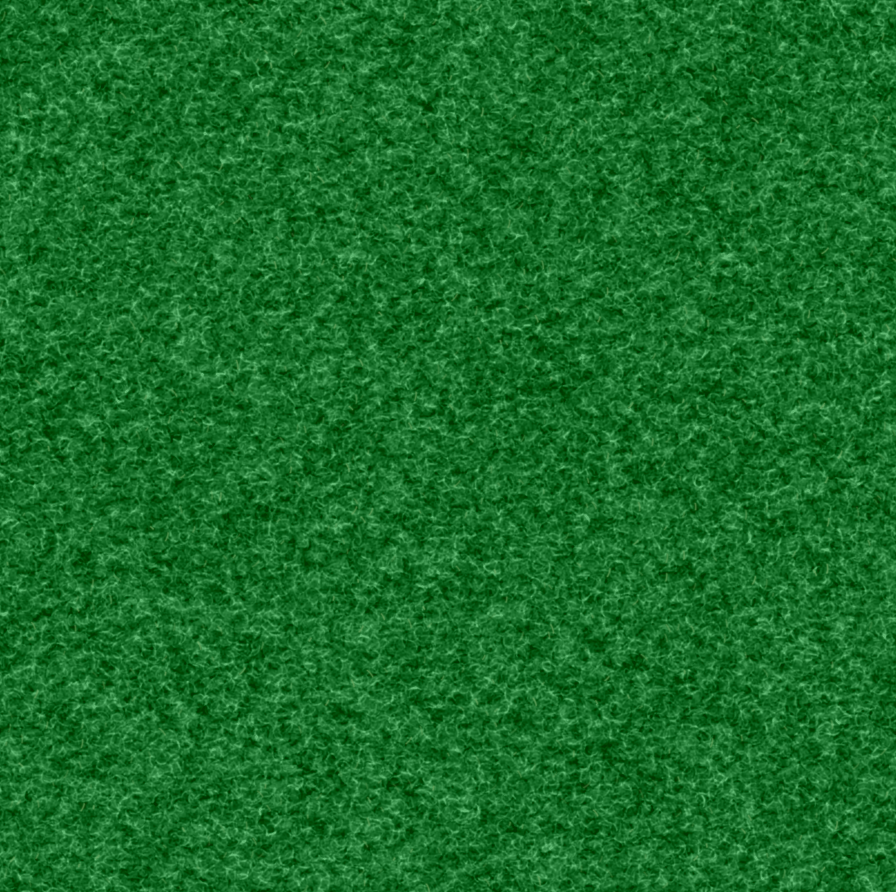
A WebGL 2 fragment shader for this texture:

```glsl
#version 300 es
precision highp float;
// Green wool felt: layers of short curved fibres, light and dark, laid mostly
// sideways over flattened clumps of noise. The summed tone, in units of
// standard deviation, is mapped to a green ramp, with sparse pale flecks on top.

uniform vec2 u_resolution;
out vec4 fragColor;

const int FIBRE_LAYERS = 10;
const float FIBRE_CELLS = 86.0;    // fibre cells per canvas height
const float FLECK_CELLS = 62.0;
const vec3 FLECK_COLOUR = vec3(0.45, 0.68, 0.40);

// Four random values in 0..1 from a cell and a seed
vec4 hash4(vec2 cell, float seed) {
  uvec4 v = uvec4(ivec4(ivec2(cell), int(seed), 17));
  v = v * 1664525u + 1013904u;
  v += v.yzxy * v.wxyz;
  v ^= v >> 16u;
  v.x += v.y * v.w;
  v.y += v.z * v.x;
  v.z += v.x * v.y;
  v.w += v.y * v.z;
  return vec4(v >> 8u) / 16777216.0;
}

// Value noise centred on zero
float noise(vec2 p, float seed) {
  vec2 cell = floor(p);
  vec2 f = fract(p);
  f = f * f * (3.0 - 2.0 * f);
  float low = mix(hash4(cell, seed).x, hash4(cell + vec2(1, 0), seed).x, f.x);
  float high = mix(hash4(cell + vec2(0, 1), seed).x, hash4(cell + vec2(1, 1), seed).x, f.x);
  return mix(low, high, f.y) - 0.5;
}

mat2 rotation(float angle) {
  float c = cos(angle), s = sin(angle);
  return mat2(c, -s, s, c);
}

// Soft profile of one bent strand centred on the origin
float strand(vec2 p, float angle, float halfLength, float bend, float width) {
  vec2 q = rotation(angle) * p;
  q.y -= bend * (q.x * q.x - 0.3 * halfLength * halfLength);
  q.x = max(abs(q.x) - halfLength, 0.0);
  return exp(-dot(q, q) / (width * width));
}

// Signed sum of the fibres in the four cells nearest p
float fibreLayer(vec2 p, float seed, float width) {
  vec2 corner = floor(p - 0.5);
  float sum = 0.0;
  for (int i = 0; i < 4; i++) {
    vec2 cell = corner + vec2(i & 1, i >> 1);
    vec4 place = hash4(cell, seed);
    vec2 form = fract(place.wz * 37.0);
    vec2 offset = p - cell - mix(vec2(0.23), vec2(0.77), place.xy);
    float turn = 2.0 * place.z - 1.0;
    float angle = 1.57 * turn * sqrt(abs(turn));    // favours the horizontal
    float halfLength = mix(0.22, 0.56, form.x);
    float bend = 1.7 * (form.y - 0.5);
    sum += mix(-0.65, 1.0, place.w) * strand(offset, angle, halfLength, bend, width);
  }
  return sum;
}

// Rare short upright strands catching the light
float fleckLayer(vec2 p, float seed, float width) {
  vec2 corner = floor(p - 0.5);
  float cover = 0.0;
  for (int i = 0; i < 4; i++) {
    vec2 cell = corner + vec2(i & 1, i >> 1);
    vec4 place = hash4(cell, seed);
    vec2 form = fract(place.wz * 37.0);
    vec2 offset = p - cell - mix(vec2(0.1), vec2(0.9), place.xy);
    float strength = step(0.84, place.w) * mix(0.3, 0.85, form.x);
    float angle = 1.57 + 1.8 * (place.z - 0.5);
    float halfLength = mix(0.06, 0.28, form.y);
    cover = max(cover, strength * strand(offset, angle, halfLength, 0.4, width));
  }
  return cover;
}

// Rounded version of max(x, 0)
float softFloor(float x) {
  return 0.5 * (x + sqrt(x * x + 0.0006));
}

vec3 feltColour(float tone) {
  float green = clamp(0.43 + 0.08 * tone, 0.22, 0.72);
  return vec3(softFloor(green - 0.345), green, softFloor(green - 0.272));
}

void main() {
  vec2 p = gl_FragCoord.xy / u_resolution.y;
  float pixel = 1.0 / u_resolution.y;

  // Clumps, broad unevenness and fine grain
  float tone = 1.3 * noise(p * vec2(70, 125), 1.0);
  tone += 1.5 * noise(rotation(0.2) * p * vec2(115, 190), 2.0);
  tone += 0.5 * noise(p * vec2(14, 32), 3.0);
  tone += 1.5 * noise(p * 400.0, 5.0);

  // Fibres, each layer turned a little and shifted
  float width = max(0.115, 0.68 * pixel * FIBRE_CELLS);
  float fibres = 0.0;
  for (int i = 0; i < FIBRE_LAYERS; i++) {
    float k = float(i);
    vec2 q = rotation(0.1 * (k - 4.5)) * p * FIBRE_CELLS + 7.37 * k;
    fibres += fibreLayer(q, 10.0 + k, width);
  }
  tone += 1.5 * fibres - 0.53;

  float fleckWidth = max(0.075, 0.6 * pixel * FLECK_CELLS);
  float fleck = fleckLayer(p * FLECK_CELLS, 30.0, fleckWidth);
  fragColor = vec4(mix(feltColour(tone), FLECK_COLOUR, 0.75 * fleck), 1.0);
}
```
